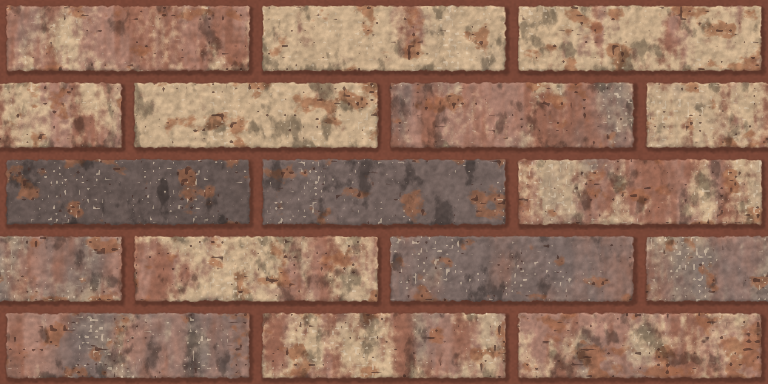
Reproduce this texture procedurally as a Shadertoy shader.

```glsl
// Weathered brick wall in running bond: five courses of three bricks, alternate
// courses shifted by half a brick. Rough rounded boxes form the bricks; layered
// value noise gives kiln tones, lime patches, streaks, grit and pits.

const float COLUMNS = 3.0;
const float COURSES = 5.0;
const vec2 WALL = vec2(2.0, 1.0);               // wall size, in wall heights
const vec2 BRICK_HALF = vec2(0.3165, 0.0842);
const float CORNER = 0.005;
const float ROUGHNESS = 0.0075;
const vec2 SHADOW_SHIFT = vec2(0.004, -0.006);
const float SHADOW_BLUR = 0.011;
const float SHADOW_DEPTH = 0.24;

const vec3 MORTAR = vec3(0.475, 0.280, 0.220);
const vec3 CLAY_RED = vec3(0.590, 0.400, 0.325);
const vec3 CLAY_ROSE = vec3(0.660, 0.495, 0.430);
const vec3 LIME_TAN = vec3(0.790, 0.685, 0.550);
const vec3 ASH_GREY = vec3(0.465, 0.405, 0.385);
const vec3 RUST = vec3(0.590, 0.375, 0.260);
const vec3 PIT = vec3(0.270, 0.180, 0.155);
const vec3 GRIT = vec3(0.840, 0.760, 0.660);

// Firing tones per brick, by course from the bottom up
const float ASH[15] = float[15](
    0.55, 0.25, 0.20,  0.45, 0.10, 0.80,  1.30, 1.05, 0.15,
    0.00, 0.00, 0.35,  0.10, 0.05, 0.00);
const float LIME[15] = float[15](
    0.35, 0.45, 0.50,  0.45, 0.55, 0.30,  0.15, 0.20, 0.45,
    0.55, 0.80, 0.40,  0.45, 0.80, 0.75);

float hash(vec2 p) {
    return fract(sin(dot(p, vec2(127.1, 311.7))) * 43758.5);
}

float noise(vec2 p) {
    vec2 i = floor(p), f = fract(p);
    f = f * f * (3.0 - 2.0 * f);
    return mix(mix(hash(i), hash(i + vec2(1, 0)), f.x),
               mix(hash(i + vec2(0, 1)), hash(i + vec2(1, 1)), f.x), f.y);
}

float fbm(vec2 p) {
    float sum = 0.0, amp = 0.5;
    for (int i = 0; i < 5; i++) {
        sum += amp * noise(p);
        p = mat2(1.6, 1.2, -1.2, 1.6) * p + 7.3;
        amp *= 0.5;
    }
    return sum / 0.97;
}

// Streaks keep their vertical direction, so the octaves are not rotated
float streaks(vec2 p) {
    return 0.5 * noise(p * vec2(22.0, 4.0)) + 0.3 * noise(p * vec2(55.0, 10.0))
         + 0.2 * noise(p * vec2(120.0, 35.0));
}

float boxDistance(vec2 p) {
    vec2 d = abs(p) - BRICK_HALF + CORNER;
    return length(max(d, 0.0)) + min(max(d.x, d.y), 0.0) - CORNER;
}

vec3 brickColour(vec2 s, float ash, float lime) {
    float cloud = fbm(s * vec2(11.0, 9.0));
    float streak = streaks(s);
    float fine = fbm(s * 60.0 + 11.0);

    // Clay body, lime wash and ash from the kiln
    vec3 col = mix(CLAY_RED, CLAY_ROSE, smoothstep(0.3, 0.7, streaks(s + 4.7)));
    float wash = 0.45 * cloud + 0.35 * streak + 0.2 * fine + 0.5 * (lime - 0.5);
    col = mix(col, LIME_TAN, 0.9 * smoothstep(0.42, 0.60, wash));
    float smoke = ash + 1.1 * (fbm(s * vec2(8.0, 6.0) + 3.1) - 0.5) + 0.4 * (streak - 0.5);
    vec3 grey = ASH_GREY * (1.0 - 0.5 * max(ash - 0.9, 0.0));
    col = mix(col, grey, 0.92 * smoothstep(0.2, 0.85, smoke));

    // Rust blooms and dark scuffs
    float bloom = fbm(s * vec2(17.0, 21.0) + 8.4);
    col = mix(col, RUST, 0.65 * smoothstep(0.60, 0.72, bloom));
    col *= 1.0 - 0.28 * smoothstep(0.58, 0.74, fbm(s * vec2(26.0, 18.0) + 5.6));

    // Grit and pits, gathered in patches
    float grit = noise(s * 135.0) + 0.5 * (cloud - 0.5) + 0.25 * (streak - 0.5);
    col = mix(col, GRIT, 0.6 * smoothstep(0.84, 0.98, grit));
    float pits = noise(s * vec2(85.0, 100.0) + 19.0) + 0.5 * (bloom - 0.5);
    col = mix(col, PIT, 0.65 * smoothstep(0.87, 0.98, pits));

    // Grain and relief lit from the upper left
    float relief = noise(s * 110.0) - noise((s + vec2(-0.003, 0.004)) * 110.0);
    return col * (1.0 + 0.35 * (fine - 0.5) + 0.10 * relief);
}

void mainImage(out vec4 fragColor, in vec2 fragCoord) {
    vec2 p = fragCoord / iResolution.xy * WALL;
    float pixel = 1.0 / iResolution.y;

    // Running bond cell; the columns wrap round
    vec2 grid = p / WALL * vec2(COLUMNS, COURSES);
    float course = floor(grid.y);
    grid.x += 0.5 * mod(course, 2.0);
    vec2 id = vec2(mod(floor(grid.x), COLUMNS), course);
    vec2 q = (fract(grid) - 0.5) * WALL / vec2(COLUMNS, COURSES);
    vec2 s = q + id * vec2(1.37, 2.11) + 3.0;
    int index = clamp(int(id.y * COLUMNS + id.x), 0, 14);

    // Brick outline with chipped edges
    float chip = ROUGHNESS * (0.7 * noise(s * 75.0) + 0.3 * noise(s * 190.0) - 0.45);
    float dist = boxDistance(q) + chip;
    float cover = 1.0 - smoothstep(-pixel, pixel, dist);

    // Sandy mortar under the brick's soft shadow
    float sand = 0.6 * noise(p * 170.0) + 0.4 * fbm(p * 30.0);
    float shade = 1.0 - smoothstep(0.0, SHADOW_BLUR, boxDistance(q - SHADOW_SHIFT) + chip);
    vec3 mortar = MORTAR * (0.93 + 0.14 * sand) * (1.0 - SHADOW_DEPTH * shade);

    // Brick face with a lit top edge and a dim lower edge
    vec3 brick = brickColour(s, ASH[index], LIME[index]);
    float rim = smoothstep(-0.009, 0.0, dist);
    brick *= 1.0 + rim * (q.y > 0.0 ? 0.08 : -0.16);

    fragColor = vec4(clamp(mix(mortar, brick, cover), 0.0, 1.0), 1.0);
}
```
